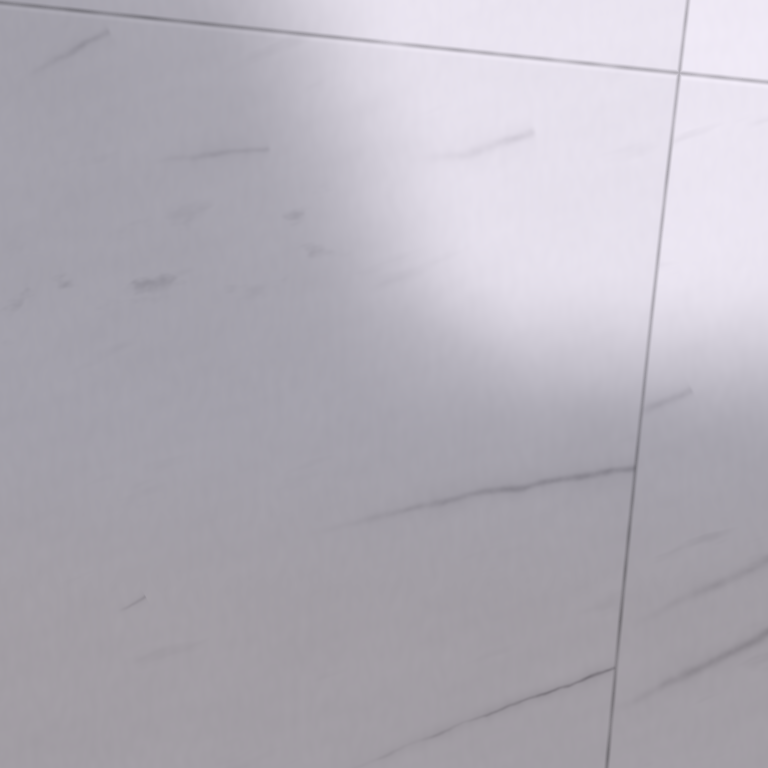
Write a Shadertoy shader that draws this texture.

```glsl
// Pale marble wall tiles under a soft violet-white reflection: two thin slanted
// joints cross near the upper right, and faint grey veins rise to the right.
// Joints and veins are distance functions; clouds and wear are gradient noise.

vec2 hashGradient(vec2 cell) {
    vec3 q = fract(cell.xyx * vec3(0.1031, 0.1030, 0.0973));
    q += dot(q, q.yzx + 33.33);
    return 2.0 * fract((q.xx + q.yz) * q.zy) - 1.0;
}

float gradientNoise(vec2 p) {
    vec2 i = floor(p), f = p - i;
    vec2 u = f * f * f * (f * (f * 6.0 - 15.0) + 10.0);
    vec2 e = vec2(1.0, 0.0);
    float low = mix(dot(hashGradient(i), f), dot(hashGradient(i + e), f - e), u.x);
    float high = mix(dot(hashGradient(i + e.yx), f - e.yx),
                     dot(hashGradient(i + 1.0), f - 1.0), u.x);
    return mix(low, high, u.y);
}

float fbm(vec2 p) {
    float sum = 0.0, amplitude = 0.5;
    for (int octave = 0; octave < 4; octave++) {
        sum += amplitude * gradientNoise(p);
        p = mat2(1.6, 1.2, -1.2, 1.6) * p + 7.3;
        amplitude *= 0.5;
    }
    return sum;
}

// Bowed, wavering vein that fades in from start and is strongest near end
float vein(vec2 p, vec2 start, vec2 end, float bow, float width) {
    vec2 along = end - start;
    float raw = dot(p - start, along) / dot(along, along);
    float h = clamp(raw, 0.0, 1.0);
    p.y -= bow * 4.0 * h * (1.0 - h) + 0.012 * fbm(p * 14.0);
    float d = length(p - start - along * h);
    float core = exp(-d * d / (width * width));
    float halo = 0.25 * exp(-d * d / (width * width * 16.0));
    float broken = 0.75 + 0.9 * fbm(p * 32.0);
    return (core + halo) * broken * smoothstep(0.0, 0.65, raw) * smoothstep(1.03, 0.98, raw);
}

float joint(float d, float halfWidth) {
    float soft = 0.002 + 0.7 / iResolution.y;
    return 1.0 - smoothstep(halfWidth - soft, halfWidth + soft, abs(d));
}

void mainImage(out vec4 fragColor, in vec2 fragCoord) {
    vec2 uv = fragCoord / iResolution.xy;

    // Signed distances to the joints
    float across = uv.y - (0.997 - 0.104 * uv.x);
    float upright = uv.x - (0.790 + 0.106 * uv.y - 0.016 * uv.y * (1.0 - uv.y));
    float rightTile = smoothstep(-0.002, 0.002, upright);
    float upperTile = smoothstep(-0.002, 0.002, across);

    // Reflection: a soft-edged corner of light, broken by cloudy noise
    float cloud = fbm(uv * 4.0 + 2.0);
    float side = uv.x - 0.33 - 0.42 * (1.0 - uv.y) + 0.06 * cloud;
    float rise = uv.y - 0.50 + 0.06 * cloud;
    float glow = smoothstep(-0.11, 0.19, side) * smoothstep(-0.10, 0.17, rise);
    float spill = smoothstep(-0.35, 0.25, side) * smoothstep(-0.22, 0.25, rise);
    float light = 0.72 * glow + 0.20 * spill + 0.07 * rightTile * glow;
    light += 0.05 * upperTile;
    vec3 shade = mix(vec3(0.635, 0.618, 0.643), vec3(0.638, 0.630, 0.668),
                     smoothstep(0.15, 0.5, uv.y));
    vec3 color = mix(shade, vec3(0.925, 0.905, 0.950), light);

    // Diagonal marble streaks, blotches and fine grain; each tile is offset
    vec2 stone = uv + vec2(3.7 * rightTile, 5.1 * upperTile);
    vec2 slanted = mat2(0.94, -0.34, 0.34, 0.94) * stone;
    float streak = fbm(slanted * vec2(5.0, 22.0));
    color += 0.016 * streak + 0.014 * fbm(stone * 7.0);
    color += 0.010 * gradientNoise(stone * vec2(95.0, 45.0));
    color -= 0.06 * smoothstep(0.15, 0.42, streak) * (0.4 + 0.6 * rightTile);

    // Smudges scattered along a faint band on the left
    float band = exp(-pow((uv.y - 0.61 - 0.22 * uv.x) / 0.055, 2.0));
    color -= 0.08 * band * smoothstep(0.10, 0.38, fbm(slanted * vec2(14.0, 24.0)))
           * smoothstep(0.52, 0.35, uv.x);

    // Veins of the large tile
    float mainVeins = 0.11 * vein(uv, vec2(0.37, 0.292), vec2(0.830, 0.389), 0.012, 0.0045);
    mainVeins += 0.15 * vein(uv, vec2(0.40, -0.030), vec2(0.800, 0.130), 0.006, 0.0024);
    mainVeins += 0.06 * vein(uv, vec2(0.52, 0.790), vec2(0.695, 0.828), -0.008, 0.0060);
    mainVeins += 0.05 * vein(uv, vec2(0.18, 0.788), vec2(0.350, 0.807), 0.0, 0.0040);
    mainVeins += 0.06 * vein(uv, vec2(0.02, 0.895), vec2(0.142, 0.959), 0.0, 0.0045);
    mainVeins += 0.07 * vein(uv, vec2(0.15, 0.200), vec2(0.190, 0.222), 0.0, 0.0025);

    // Veins of the right tile
    float sideVeins = 0.09 * vein(uv, vec2(0.76, 0.060), vec2(1.030, 0.192), -0.004, 0.0060);
    sideVeins += 0.06 * vein(uv, vec2(0.80, 0.445), vec2(0.900, 0.493), 0.0, 0.0055);
    sideVeins += 0.05 * vein(uv, vec2(0.80, 0.175), vec2(1.020, 0.280), 0.0, 0.0060);
    color -= mix(mainVeins, sideVeins, rightTile) * (1.0 - upperTile);

    // Joints: dark grey lines with uneven wear and a thin pale lower rim
    float wear = 0.85 + 0.5 * gradientNoise(uv * 28.0);
    color += 0.025 * joint(across + 0.006, 0.002);
    float line = max(joint(across, 0.0023) * 0.72, joint(upright, 0.0020) * 0.80);
    color = mix(color, color * 0.66 - 0.01, clamp(line * wear, 0.0, 1.0));

    fragColor = vec4(clamp(color, 0.0, 1.0), 1.0);
}
```
